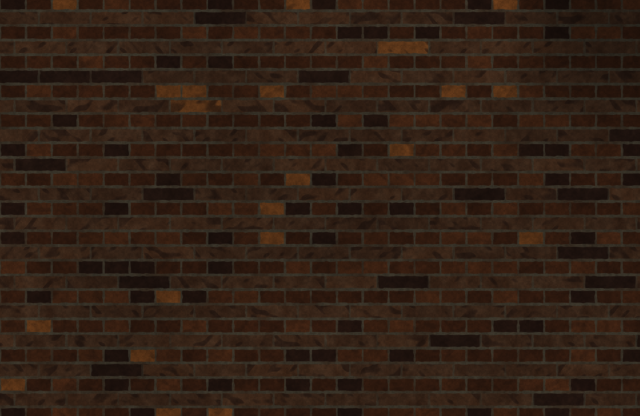
Reproduce this texture procedurally as a Shadertoy shader.

```glsl
#define COURSES 28.35
#define HEADERS 24.7
#define COURSE_PHASE 0.27
#define BED_JOINT 0.19
#define HEAD_JOINT 0.15
#define EDGE_SOFTNESS 0.06
#define ORANGE_SHARE 0.04
#define BURNT_SHARE 0.17
#define GRAIN 0.28
#define STREAKS 0.55

const vec3 MORTAR = vec3(0.215, 0.195, 0.155);
const vec3 RED_BROWN = vec3(0.165, 0.088, 0.050);
const vec3 RUST = vec3(0.265, 0.148, 0.080);
const vec3 SMOKY = vec3(0.215, 0.158, 0.112);
const vec3 BURNT = vec3(0.095, 0.058, 0.045);
const vec3 ORANGE = vec3(0.370, 0.215, 0.095);

float hash(vec2 p) {
    vec3 q = fract(vec3(p.xyx) * 0.1031);
    q += dot(q, q.yzx + 33.33);
    return fract((q.x + q.y) * q.z);
}

float noise(vec2 p) {
    vec2 cell = floor(p), f = fract(p);
    f = f * f * (3.0 - 2.0 * f);
    float low = mix(hash(cell), hash(cell + vec2(1, 0)), f.x);
    float high = mix(hash(cell + vec2(0, 1)), hash(cell + vec2(1, 1)), f.x);
    return mix(low, high, f.y);
}

float fbm(vec2 p) {
    float sum = 0.0, weight = 0.5;
    for (int i = 0; i < 4; i++) {
        sum += weight * noise(p);
        p = p * 2.03 + 17.3;
        weight *= 0.5;
    }
    return sum / 0.9375;
}

// Coverage of a span between joints, given the distance to its nearest end
float span(float edgeDistance, float joint, float soft) {
    return smoothstep(-soft, soft, edgeDistance - 0.5 * joint);
}

vec3 brickColor(vec2 id, vec2 p, float stretcher) {
    float tone = hash(id + 7.0);
    float kind = hash(id + 91.0);
    float patches = fbm(p * vec2(1.5, 1.2) + id * 3.7);
    vec3 color = mix(RED_BROWN, RUST, 0.65 * smoothstep(0.35, 1.0, tone));
    color = mix(color, SMOKY, stretcher * (0.25 + 0.55 * patches));

    // Rare overfired and pale bricks
    float burntLimit = BURNT_SHARE * mix(1.0, 0.5, stretcher);
    color = mix(color, BURNT, 0.85 * step(kind, burntLimit));
    float orangeLimit = ORANGE_SHARE * mix(1.0, 0.4, stretcher);
    color = mix(color, ORANGE, 0.8 * step(1.0 - orangeLimit, kind));

    // Slanted dark folds, strongest on the long faces
    float lean = hash(id + 43.0) < 0.5 ? -1.0 : 1.0;
    float fold = noise(vec2(p.x * 2.0 + lean * p.y * 1.6, p.y * 2.2) + id * 5.1);
    fold = smoothstep(0.60, 0.88, fold) * mix(0.35, 1.0, stretcher);
    color = mix(color, BURNT, STREAKS * fold);
    return color * (0.86 + 0.32 * patches);
}

void mainImage(out vec4 fragColor, in vec2 fragCoord) {
    vec2 uv = fragCoord / iResolution.xy;
    vec2 wall = vec2(uv.x * HEADERS, (1.0 - uv.y) * COURSES + COURSE_PHASE);
    float headerAspect = COURSES / HEADERS * iResolution.x / iResolution.y;
    vec2 p = wall * vec2(headerAspect, 1.0);
    float soft = max(EDGE_SOFTNESS, 0.75 * COURSES / iResolution.y);

    // Header courses alternate with stretchers, whose joints shift each time
    float course = floor(wall.y);
    float stretcher = mod(course, 2.0);
    float brickWidth = 1.0 + stretcher;
    float shift = stretcher * (mod(course, 4.0) < 2.0 ? 0.75 : 0.28);
    float along = wall.x / brickWidth - shift;
    vec2 id = vec2(floor(along) + 40.0, course + 5.0);

    // Distances to the joints, slightly uneven
    float wobble = 0.07 * (noise(p * 4.0) - 0.5);
    float endDistance = (0.5 - abs(fract(along) - 0.5)) * brickWidth * headerAspect;
    float bedDistance = 0.5 - abs(fract(wall.y) - 0.5);
    float ends = span(endDistance + wobble, HEAD_JOINT, soft);
    float beds = span(bedDistance + wobble, BED_JOINT, soft);
    float jointStrength = mix(0.9, 0.65, stretcher);
    float face = beds * mix(1.0, ends, jointStrength);

    // Mortar stained by the neighbouring clay
    float stain = fbm(p * 0.9 + 60.0);
    vec3 mortar = mix(MORTAR, SMOKY * 0.85, smoothstep(0.35, 0.8, stain) * 0.75);
    vec3 color = mix(mortar, brickColor(id, p, stretcher), face);

    // Fine grain, broad soot and a darker upper right corner
    float grain = noise(p * 5.0) * 0.6 + noise(p * 11.0 + 9.0) * 0.4;
    color *= 1.0 + GRAIN * (grain - 0.5);
    color *= 0.86 + 0.28 * fbm(p * 0.13 + 23.0);
    float corner = smoothstep(0.78, 0.90, uv.x) * smoothstep(0.55, 0.95, uv.y);
    color *= 1.0 - 0.22 * corner;
    fragColor = vec4(color, 1.0);
}
```
